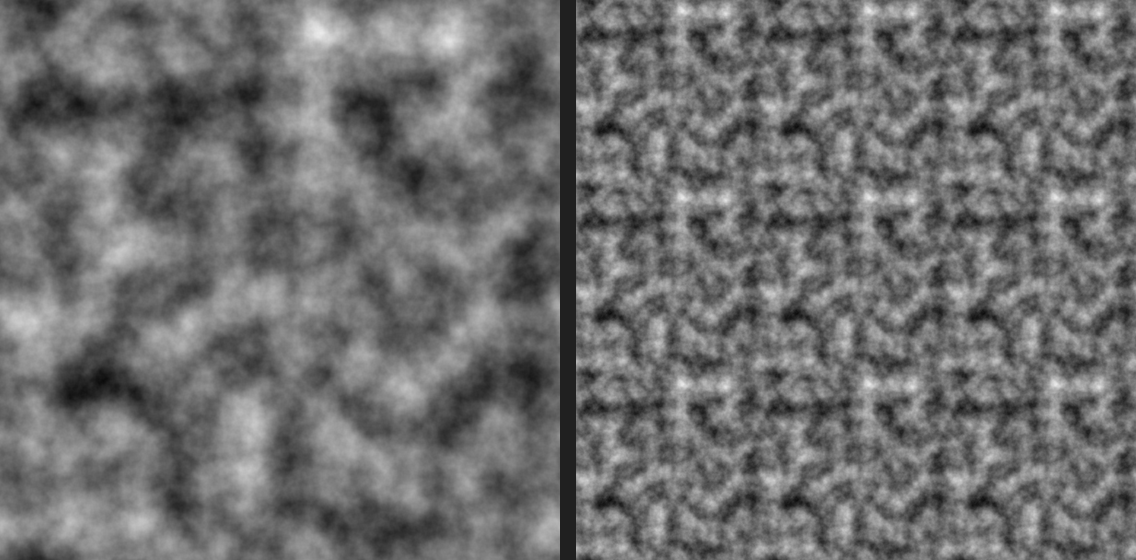
Left: one tile. Right: repeated 3 by 3.
A WebGL 2 fragment shader for this texture:

```glsl
#version 300 es
precision highp float;
// Soft grey clouds: a fractal sum of gradient noise octaves.
// Every octave has a whole number of cells across the canvas and its
// lattice wraps, so the result tiles in both directions.

uniform vec2 u_resolution;
out vec4 fragColor;

const int OCTAVES = 6;
const float BASE_CELLS = 8.0;   // cells across the canvas in the first octave
const float GAIN = 0.5;         // amplitude ratio of successive octaves
const float MEAN_GREY = 0.437;
const float CONTRAST = 0.49;
const float TAU = 6.2831853;

// Integer mixing hash, returns 0..1
float hash(uvec3 v) {
    uint h = v.x * 1597u + v.y * 51749u + v.z * 7919u + 1013u;
    h = (h ^ (h >> 16)) * 73244475u;
    h = (h ^ (h >> 15)) * 73244475u;
    h ^= h >> 16;
    return float(h & 65535u) / 65536.0;
}

// Contribution of one lattice corner: its unit gradient dotted with the offset
float cornerSlope(vec2 cell, vec2 offset, float period, uint seed) {
    uvec2 wrapped = uvec2(mod(cell, period) + 0.5);
    float angle = TAU * hash(uvec3(wrapped, seed));
    return dot(vec2(cos(angle), sin(angle)), offset);
}

// Gradient noise that repeats after a whole number of cells
float gradientNoise(vec2 p, float period, uint seed) {
    vec2 cell = floor(p);
    vec2 f = p - cell;
    vec2 fade = f * f * f * (f * (f * 6.0 - 15.0) + 10.0);
    vec2 e = vec2(1.0, 0.0);
    float bottom = mix(cornerSlope(cell, f, period, seed),
                       cornerSlope(cell + e.xy, f - e.xy, period, seed), fade.x);
    float top = mix(cornerSlope(cell + e.yx, f - e.yx, period, seed),
                    cornerSlope(cell + e.xx, f - e.xx, period, seed), fade.x);
    return mix(bottom, top, fade.y);
}

// Sum of octaves; those finer than the pixel grid fade out
float clouds(vec2 uv, float cellsPerPixel) {
    float sum = 0.0;
    float amplitude = 1.0;
    float cells = BASE_CELLS;
    for (int i = 0; i < OCTAVES; i++) {
        float visible = 1.0 - smoothstep(0.55, 1.0, cells * cellsPerPixel);
        vec2 shift = float(i) * vec2(0.37, 0.71);
        sum += visible * amplitude * gradientNoise(uv * cells + shift, cells, uint(i));
        cells *= 2.0;
        amplitude *= GAIN;
    }
    return sum;
}

void main() {
    vec2 uv = gl_FragCoord.xy / u_resolution;
    float pixelSize = 1.0 / min(u_resolution.x, u_resolution.y);
    float grey = MEAN_GREY + CONTRAST * clouds(uv, pixelSize);
    fragColor = vec4(vec3(clamp(grey, 0.0, 1.0)), 1.0);
}
```
